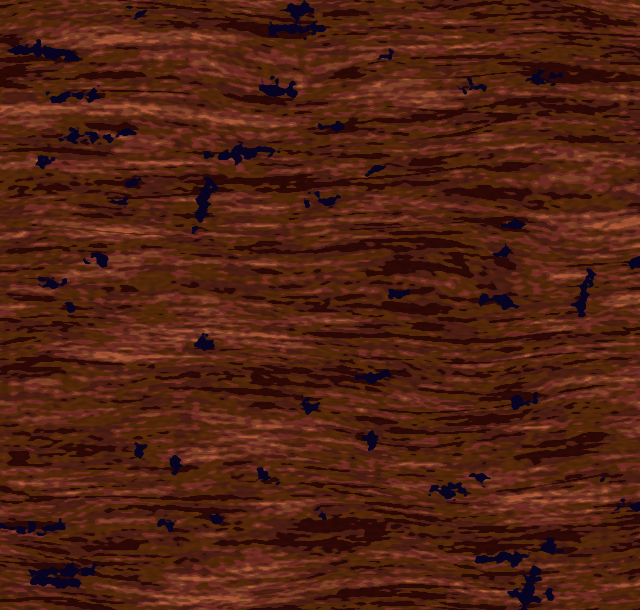
Reproduce this texture procedurally as a Shadertoy shader.

```glsl
#define DARK_WOOD vec3(0.17, 0.03, 0.02)
#define RED_BROWN vec3(0.29, 0.11, 0.07)
#define BROWN     vec3(0.32, 0.15, 0.03)
#define ROSE      vec3(0.42, 0.16, 0.13)
#define TAN       vec3(0.47, 0.24, 0.14)
#define GLINT     vec3(0.62, 0.31, 0.19)
#define STAIN     vec3(0.03, 0.01, 0.13)
#define STAIN_COUNT 52
#define STAIN_RAGGED 0.0042
#define GRAIN_WARP 0.012
#define TONE_EDGE 0.10

float hash(vec2 p) {
    vec3 q = fract(vec3(p.xyx) * 0.1031);
    q += dot(q, q.yzx + 33.33);
    return fract((q.x + q.y) * q.z);
}

float cornerSlope(vec2 cell, vec2 offset) {
    float angle = 6.2832 * hash(cell);
    return dot(vec2(cos(angle), sin(angle)), offset);
}

// Gradient noise scaled to about unit variance
float noise(vec2 p) {
    vec2 cell = floor(p), f = fract(p);
    vec2 u = f * f * (3.0 - 2.0 * f), e = vec2(1.0, 0.0);
    float low = mix(cornerSlope(cell, f), cornerSlope(cell + e.xy, f - e.xy), u.x);
    float high = mix(cornerSlope(cell + e.yx, f - e.yx), cornerSlope(cell + 1.0, f - 1.0), u.x);
    return 4.7 * mix(low, high, u.y);
}

// Distance to a tapered stroke of given half length and thickness
float strokeDistance(vec2 p, float angle, float halfLength, float thickness) {
    vec2 axis = vec2(cos(angle), sin(angle));
    float along = clamp(dot(p, axis), -halfLength, halfLength);
    float taper = 1.0 - 0.4 * abs(along) / halfLength;
    return length(p - axis * along) - thickness * taper;
}

// Scattered stains: mostly along the grain, some across it
float stainDistance(vec2 p, float aspect) {
    float nearest = 1.0;
    for (int i = 0; i < STAIN_COUNT; i++) {
        float id = float(i);
        vec2 center = vec2(aspect * hash(vec2(id, 11.3)), hash(vec2(id, 47.9)));
        float size = pow(hash(vec2(id, 83.1)), 3.0);
        float angle = 0.3 * (hash(vec2(id, 129.7)) - 0.6);
        if (hash(vec2(id, 171.3)) < 0.2) angle = 1.4 + 2.0 * angle;
        float thickness = mix(0.004, 0.011, hash(vec2(id, 211.9)));
        nearest = min(nearest, strokeDistance(p - center, angle, mix(0.006, 0.055, size), thickness));
    }
    return nearest;
}

float above(float level, float tone) {
    return smoothstep(level - TONE_EDGE, level + TONE_EDGE, tone);
}

void mainImage(out vec4 fragColor, in vec2 fragCoord) {
    vec2 p = fragCoord / iResolution.y;
    float aspect = iResolution.x / iResolution.y;

    // Gentle bending of the grain
    vec2 q = p;
    q.y += GRAIN_WARP * noise(p * vec2(2.0, 3.0) + 5.0);
    q.y += 0.3 * GRAIN_WARP * noise(p * vec2(5.0, 9.0) + 31.0);

    // Streaks from broad bands down to fine fibres
    float grit = noise(q * vec2(70.0, 190.0) + 17.0);
    float tone = 0.45 * noise(q * vec2(2.2, 12.0) + 71.0)
               + 0.50 * noise(q * vec2(4.0, 38.0) + 113.0)
               + 0.55 * noise(q * vec2(8.0, 105.0) + 157.0)
               + 0.40 * noise(q * vec2(22.0, 150.0) + 211.0)
               + 0.25 * grit + 0.1;

    // Long thin dark seams
    float seam = smoothstep(0.13, 0.03, abs(noise(q * vec2(1.2, 14.0) + 263.0)));
    tone -= 1.7 * seam * smoothstep(-0.2, 0.5, noise(q * vec2(3.0, 18.0) + 307.0));

    // Ragged stains with darker wood around them
    float stain = stainDistance(p, aspect);
    tone -= 0.6 * exp(-max(stain, 0.0) / 0.012);
    stain += STAIN_RAGGED * noise(p * vec2(55.0, 75.0) + 353.0);
    stain += 0.5 * STAIN_RAGGED * noise(p * vec2(120.0, 150.0) + 401.0);

    // Stepped wood colours, the middle two also split by hue
    float hue = 0.75 * tone + 0.65 * noise(q * vec2(14.0, 80.0) + 449.0);
    vec3 middle = mix(RED_BROWN, BROWN, above(-0.36, hue));
    vec3 color = mix(DARK_WOOD, middle, above(-1.05, tone));
    color = mix(color, ROSE, above(0.61, tone));
    color = mix(color, TAN, above(1.37, tone));
    color = mix(color, GLINT, above(2.2, tone));
    color *= 1.0 + 0.05 * grit;

    float pixel = 1.0 / iResolution.y;
    color = mix(color, STAIN, smoothstep(pixel, -pixel, stain));
    fragColor = vec4(color, 1.0);
}
```
